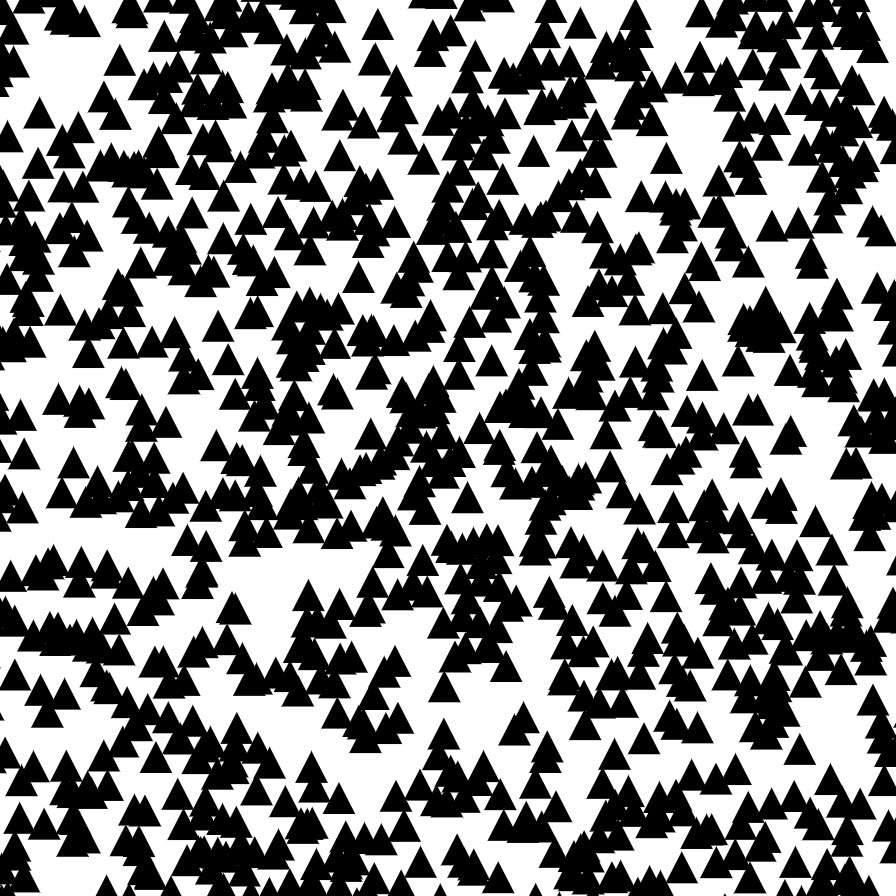
A Shadertoy shader for this pattern:

```glsl
// Black upright triangles of one size, scattered at random and overlapping on white.

const vec3 PAPER = vec3(1.0);
const vec3 INK = vec3(0.0);
const float CELLS = 8.0;                        // grid cells per canvas height
const vec2 TRIANGLE_SIZE = vec2(0.0365, 0.0357); // base and height
const int MIN_COUNT = 9;                        // fewest triangles in a cell
const int COUNT_RANGE = 14;                     // number of possible counts

// Integer hash of three values, giving three numbers in [0, 1)
vec3 hash3(ivec3 key) {
    uvec3 v = uvec3(key + 1000) * 1664525u + 1013904223u;
    v.x += v.y * v.z; v.y += v.z * v.x; v.z += v.x * v.y;
    v ^= v >> 16u;
    v.x += v.y * v.z; v.y += v.z * v.x; v.z += v.x * v.y;
    return vec3(v >> 8u) / 16777216.0;
}

// Signed distance to an upright isosceles triangle centred on the origin
float triangleDistance(vec2 p, vec2 size) {
    vec2 sideNormal = normalize(vec2(size.y, 0.5 * size.x));
    vec2 fromApex = vec2(abs(p.x), p.y - 0.5 * size.y);
    float side = dot(fromApex, sideNormal);
    float base = -p.y - 0.5 * size.y;
    return max(side, base);
}

// Nearest distance to the triangles seeded in one grid cell
float cellDistance(vec2 p, ivec2 cell, vec2 size) {
    int count = MIN_COUNT + int(hash3(ivec3(cell, 0)).x * float(COUNT_RANGE));
    float nearest = 1.0;
    for (int i = 1; i <= count; i++) {
        vec2 center = (vec2(cell) + hash3(ivec3(cell, i)).xy) / CELLS;
        nearest = min(nearest, triangleDistance(p - center, size));
    }
    return nearest;
}

// Nearest distance over the four cells that can reach the point
float scatterDistance(vec2 p, vec2 size) {
    ivec2 corner = ivec2(floor(p * CELLS - 0.5));
    float nearest = 1.0;
    for (int y = 0; y < 2; y++)
        for (int x = 0; x < 2; x++)
            nearest = min(nearest, cellDistance(p, corner + ivec2(x, y), size));
    return nearest;
}

void mainImage(out vec4 fragColor, in vec2 fragCoord) {
    vec2 p = fragCoord / iResolution.y;
    float d = scatterDistance(p, TRIANGLE_SIZE);

    // Edge smoothing about one pixel wide
    float coverage = clamp(0.5 - d * iResolution.y, 0.0, 1.0);
    fragColor = vec4(mix(PAPER, INK, coverage), 1.0);
}
```
